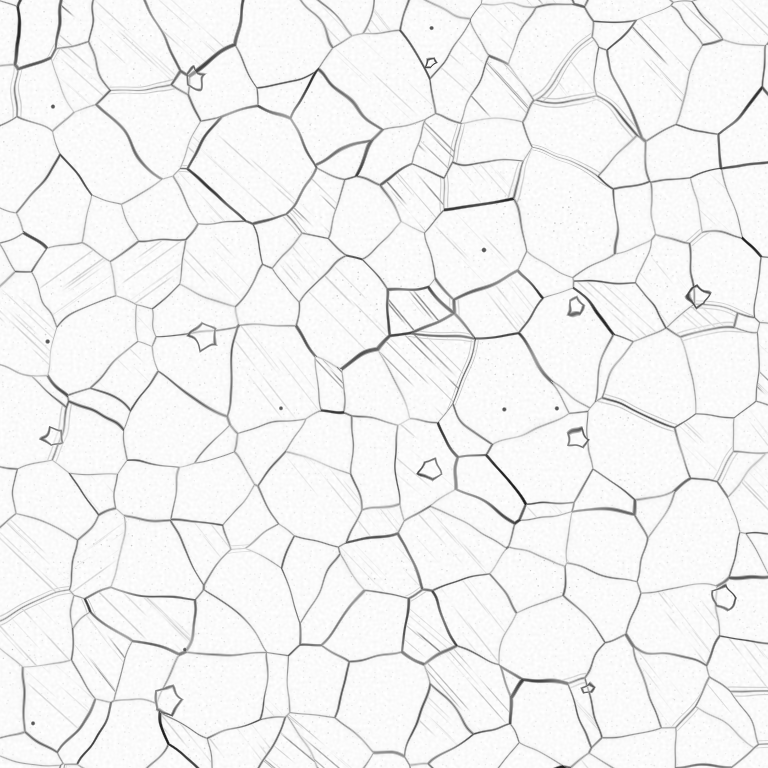
Reproduce this texture procedurally as a Shadertoy shader.

```glsl
// Polished metal section: pale grains parted by thin grey boundaries.
// A warped power diagram (weighted Voronoi) gives the grains; twin lines,
// specks and a few dark-rimmed inclusions are inked on top.

const float GRAINS = 13.0;      // grain sites across the canvas
const float WEIGHT = 0.75;      // spread of grain sizes
const float PAPER = 0.985;
const float INK = 0.13;
const float TWIN_ANGLE = -0.80;
const float TAU = 6.2832;

vec2 hash2(vec2 p) {
    vec3 q = fract(p.xyx * vec3(0.1031, 0.1030, 0.0973));
    q += dot(q, q.yzx + 33.33);
    return fract((q.xx + q.yz) * q.zy);
}

float gradientDot(vec2 cell, vec2 offset) {
    return dot(hash2(cell + 57.0) * 2.0 - 1.0, offset);
}

float gradientNoise(vec2 p) {
    vec2 i = floor(p), f = fract(p), e = vec2(1.0, 0.0);
    vec2 u = f * f * f * (f * (f * 6.0 - 15.0) + 10.0);
    float low = mix(gradientDot(i, f), gradientDot(i + e, f - e), u.x);
    float high = mix(gradientDot(i + e.yx, f - e.yx), gradientDot(i + 1.0, f - 1.0), u.x);
    return mix(low, high, u.y);
}

vec2 warp(vec2 p, float frequency, float amount) {
    vec2 q = p * frequency;
    return p + amount * vec2(gradientNoise(q + 11.0), gradientNoise(q + 83.0));
}

// Soft line of the given half width at distance d
float stroke(float d, float halfWidth, float feather) {
    return clamp((halfWidth - abs(d)) / feather + 0.5, 0.0, 1.0);
}

// Site position in xy, size weight in z, in grid units
vec3 grainSite(vec2 id) {
    float size = hash2(id + 31.0).x;
    return vec3(id + 0.05 + 0.9 * hash2(id), WEIGHT * size * size);
}

float power(vec2 p, vec3 site) {
    vec2 r = p - site.xy;
    return dot(r, r) - site.z;
}

vec2 nearestGrain(vec2 p) {
    vec2 base = floor(p), best = base;
    float least = 1e5;
    for (int k = 0; k < 25; k++) {
        vec2 id = base + vec2(k % 5 - 2, k / 5 - 2);
        float value = power(p, grainSite(id));
        if (value < least) { least = value; best = id; }
    }
    return best;
}

float darkRim(vec2 id) { return step(0.94, hash2(id + 91.0).x); }

// Boundary ink; tone and width depend on the pair of grains that meet
float boundaries(vec2 p, vec2 home, float feather) {
    vec3 site = grainSite(home);
    float own = power(p, site), ink = 0.0;
    for (int k = 0; k < 25; k++) {
        vec2 id = floor(p) + vec2(k % 5 - 2, k / 5 - 2);
        if (id == home) continue;
        vec3 other = grainSite(id);
        float d = (power(p, other) - own) / (2.0 * length(other.xy - site.xy) * GRAINS);
        vec2 pair = hash2(home + id + 17.0);
        float dark = max(step(0.90, pair.y), max(darkRim(home), darkRim(id)));
        float tone = mix(0.28, 0.62, pair.x) + 0.20 * dark;
        float line = tone * stroke(d, 0.0007 + 0.0005 * pair.x + 0.0008 * dark, feather);
        float echo = 0.25 * step(pair.y, 0.06) * stroke(d - 0.005, 0.0006, feather);
        ink = max(ink, max(line + 0.08 * exp(-d / 0.002), echo));
    }
    return ink;
}

// Bundle of straight parallel lines inside some grains
float twins(vec2 uv, vec2 id, float feather) {
    vec2 kind = hash2(id + 140.0);
    if (kind.x > 0.40) return 0.0;
    float angle = TWIN_ANGLE + 0.25 * (kind.y - 0.5) + 1.3 * step(0.93, kind.y);
    vec2 along = vec2(cos(angle), sin(angle));
    vec2 r = uv - grainSite(id).xy / GRAINS;
    float across = dot(r, vec2(-along.y, along.x)), ink = 0.0;
    float strong = mix(0.22, 0.60, step(kind.x, 0.09));
    for (int k = 0; k < 6; k++) {
        vec2 h = hash2(id + 7.0 * float(k) + 200.0);
        float run = gradientNoise(vec2(dot(r, along) * 15.0, float(k) * 3.37 + kind.y * 40.0));
        float line = stroke(across - 0.065 * (h.x - 0.5), 0.0003 + 0.0006 * h.y, feather);
        ink = max(ink, line * strong * (0.3 + 0.7 * h.y) * smoothstep(-0.15, 0.15, run));
    }
    return ink;
}

// Scattered round dots, at most one per grid square
float specks(vec2 uv, float count, float share, float radius, float feather) {
    vec2 id = floor(uv * count), h = hash2(id + count);
    vec2 centre = (id + 0.25 + 0.5 * hash2(id + 300.0)) / count;
    float size = radius * (0.6 + 0.4 * h.y);
    return step(h.x, share) * stroke(length(uv - centre), size, feather);
}

// Small angular inclusion: x is signed distance to its rim, y its presence
vec2 inclusion(vec2 uv, float count) {
    vec2 id = floor(uv * count), h = hash2(id + 410.0);
    vec2 r = uv - (id + 0.3 + 0.4 * hash2(id + 450.0)) / count;
    float sector = TAU / 5.0, a = atan(r.y, r.x) + h.y * TAU;
    float polygon = cos(floor(0.5 + a / sector) * sector - a) * length(r);
    return vec2(polygon - mix(0.006, 0.017, h.y), step(h.x, 0.22));
}

void mainImage(out vec4 fragColor, in vec2 fragCoord) {
    vec2 uv = fragCoord / iResolution.y;
    float feather = max(1.0 / iResolution.y, 0.0018);

    // Grains with gently bent boundaries that fade in places
    vec2 bent = warp(warp(uv, 8.0, 0.028), 24.0, 0.007);
    vec2 grain = nearestGrain(bent * GRAINS);
    float fade = clamp(0.95 + 0.9 * gradientNoise(uv * 16.0 + 5.0), 0.35, 1.15);
    float ink = boundaries(bent * GRAINS, grain, feather) * fade;
    ink = max(ink, twins(uv, grain, feather));

    // Inclusions clear their inside and carry a heavy rim
    vec2 blob = inclusion(warp(uv, 45.0, 0.012), 6.0);
    ink *= 1.0 - 0.8 * blob.y * stroke(max(blob.x, 0.0), 0.0, feather) * step(blob.x, 0.0);
    ink = max(ink, 0.70 * blob.y * fade * stroke(blob.x, 0.0014, feather));

    // Faint patchy pits and a few dark dots
    float patchy = smoothstep(-0.1, 0.4, gradientNoise(uv * 9.0 + 40.0));
    ink = max(ink, 0.30 * patchy * specks(uv, 95.0, 0.22, 0.0008, feather));
    ink = max(ink, 0.10 * specks(uv, 140.0, 0.20, 0.0008, feather));
    ink = max(ink, 0.75 * specks(uv, 10.0, 0.13, 0.0030, feather));

    // Fine stipple of the bare surface
    float paper = PAPER + 0.035 * gradientNoise(uv * 210.0);
    fragColor = vec4(vec3(mix(paper, INK, clamp(ink, 0.0, 1.0))), 1.0);
}
```
